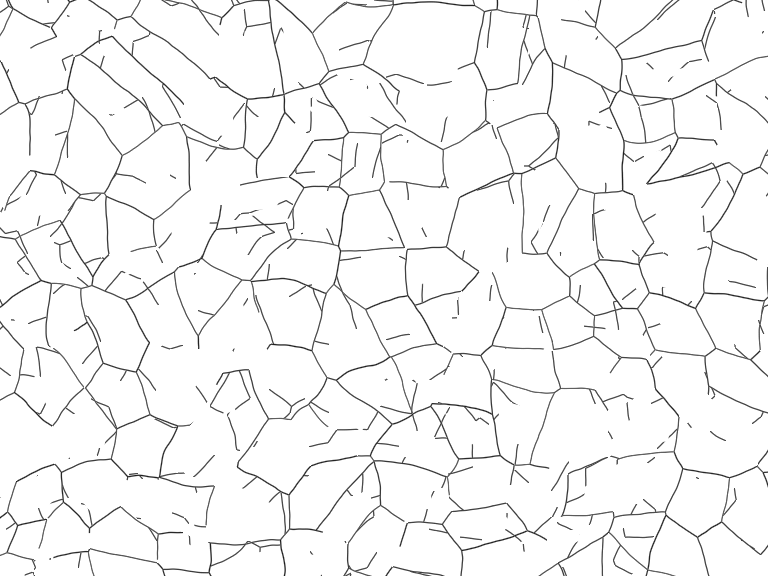
Write a WebGL 2 fragment shader that draws this pattern.

```glsl
#version 300 es
precision highp float;
precision highp int;

// Fine black cracks on white: the borders of a warped Voronoi diagram, some of
// them broken off, with short spurs taken from a finer diagram near the borders.
// Lengths are in canvas heights; line coverage is filtered in pixels.

#define CELLS 10.3         // main cells per canvas height
#define SPUR_CELLS 17.0    // cells per height of the diagram that gives the spurs
#define LINE_WIDTH 0.0016  // crack width
#define SOFTNESS 1.3       // filter width in pixels
#define BROKEN 0.27        // share of borders that stop short
#define SPURS 0.27         // share of fine borders that show as spurs
#define SPUR_LENGTH 0.046  // greatest reach of a spur from a main border
#define BEND 0.075         // broad bending of the cracks
#define WOBBLE 0.010       // small wavering of the cracks
#define PAPER vec3(1.0)
#define INK vec3(0.0)

uniform vec2 u_resolution;
out vec4 fragColor;

struct Border {
    float dist;   // distance to the nearest border, in cells
    float along;  // position along that border, from the middle of its seeds
    vec2 normal;
    vec2 cell;    // cell that holds the point
    vec2 key;     // the same on both sides of the border
};

vec2 hash2(vec2 c) {
    uvec2 v = uvec2(ivec2(c)) * 1664525u + 1013904223u;
    for (int i = 0; i < 2; i++) {
        v.x += v.y * 1664525u;
        v.y += v.x * 1664525u;
        v ^= v >> 16u;
    }
    return vec2(v & 0xffffu) / 65536.0;
}

float gradientDot(vec2 corner, vec2 offset) {
    float angle = 6.28318 * hash2(corner).x;
    return dot(vec2(cos(angle), sin(angle)), offset);
}

float gradientNoise(vec2 p) {
    vec2 i = floor(p), f = p - i, e = vec2(1.0, 0.0);
    vec2 u = f * f * f * (f * (f * 6.0 - 15.0) + 10.0);
    float low = mix(gradientDot(i, f), gradientDot(i + e.xy, f - e.xy), u.x);
    float high = mix(gradientDot(i + e.yx, f - e.yx), gradientDot(i + e.xx, f - e.xx), u.x);
    return mix(low, high, u.y);
}

vec2 noise2(vec2 p) {
    return vec2(gradientNoise(p), gradientNoise(p + vec2(71.3, 38.7)));
}

Border nearestBorder(vec2 p) {
    // Nearest seed
    vec2 base = floor(p), cell = base, seed = p;
    float best = 1e3;
    for (int y = -2; y <= 2; y++)
    for (int x = -2; x <= 2; x++) {
        vec2 c = base + vec2(x, y);
        vec2 s = c + hash2(c);
        float d = dot(s - p, s - p);
        if (d < best) { best = d; cell = c; seed = s; }
    }
    // Nearest bisector between that seed and its neighbours
    Border b = Border(1e3, 0.0, vec2(1.0, 0.0), cell, cell);
    for (int y = -2; y <= 2; y++)
    for (int x = -2; x <= 2; x++) {
        if (x == 0 && y == 0) continue;
        vec2 c = cell + vec2(x, y);
        vec2 s = c + hash2(c);
        vec2 n = normalize(s - seed);
        vec2 toMiddle = 0.5 * (s + seed) - p;
        float d = dot(toMiddle, n);
        if (d < b.dist) {
            float side = n.x < 0.0 ? -1.0 : 1.0;
            b = Border(d, side * dot(toMiddle, vec2(-n.y, n.x)), n, cell, cell + c);
        }
    }
    return b;
}

// Share of the pixel covered by a border line; warp is the change of the point per pixel
float lineCoverage(Border b, float cells, float width, mat2 warp) {
    float d = b.dist / (cells * max(length(b.normal * warp), 1e-6));
    float halfWidth = 0.5 * width * u_resolution.y;
    vec2 edges = (d + vec2(halfWidth, -halfWidth)) / SOFTNESS + 0.5;
    edges = clamp(edges, 0.0, 1.0);
    return edges.x - edges.y;
}

void main() {
    vec2 p = gl_FragCoord.xy / u_resolution.y;
    vec2 q = p + BEND * noise2(p * 3.1 + 5.0) + WOBBLE * noise2(p * 13.0 + 40.0);
    q += 0.12 * WOBBLE * noise2(p * 55.0 + 90.0);
    mat2 warp = mat2(dFdx(q), dFdy(q));

    // Main cracks, some cut off part of the way along
    Border crack = nearestBorder(q * CELLS + 20.0);
    vec2 chance = hash2(crack.key + 300.0);
    float cut = chance.x < BROKEN ? chance.x / BROKEN - 0.6 : 9.0;
    float ink = lineCoverage(crack, CELLS, LINE_WIDTH * mix(0.85, 1.25, chance.y), warp);
    ink *= clamp((cut - crack.along) * u_resolution.y / CELLS + 0.5, 0.0, 1.0);

    // Spurs, kept close to one side of a main border
    Border spur = nearestBorder(q * SPUR_CELLS + 150.0);
    vec2 pick = hash2(spur.key + 17.0 * crack.cell);
    float reach = SPUR_LENGTH * mix(0.3, 1.0, pick.y);
    float shown = clamp((reach - crack.dist / CELLS) * u_resolution.y + 0.5, 0.0, 1.0);
    shown *= step(pick.x, SPURS);
    ink = max(ink, shown * lineCoverage(spur, SPUR_CELLS, LINE_WIDTH, warp));

    fragColor = vec4(mix(PAPER, INK, ink), 1.0);
}
```
